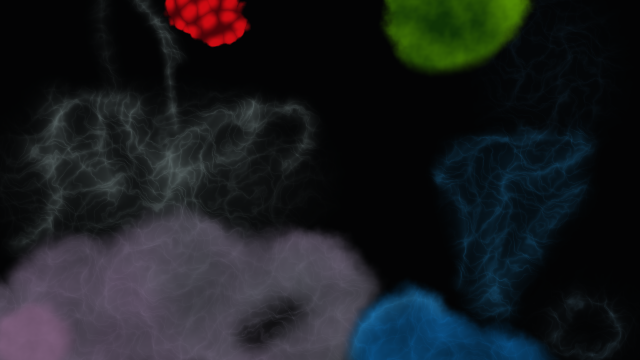
Write a Shadertoy shader that draws this background.

```glsl
// Coloured ink clouds drifting in dark water: pale violet, blue, red and green.

const mat2 TURN = mat2(.8, .6, -.6, .8);

vec2 hash2(vec2 p) {
  return fract(sin(vec2(dot(p, vec2(127.1, 311.7)), dot(p, vec2(269.5, 183.3)))) * 43758.5);
}

// Distance to the nearest scattered cell centre
float cellular(vec2 p) {
  float nearest = 1.5;
  for (int i = 0; i < 9; i++) {
    vec2 o = vec2(i % 3 - 1, i / 3 - 1);
    nearest = min(nearest, length(o + hash2(floor(p) + o) - fract(p)));
  }
  return nearest;
}

// Layered sines, about -1 to 1
float billow(vec2 p) {
  float sum = 0., amp = .55;
  for (int i = 0; i < 5; i++) {
    sum += amp * sin(p.x + sin(p.y * 1.1)) * cos(p.y - sin(p.x * .7));
    p = TURN * p * 1.9 + 1.7;
    amp *= .55;
  }
  return sum;
}

// Thin folded threads, 0 to 1
float threads(vec2 p) {
  float sum = 0., amp = .55;
  for (int i = 0; i < 4; i++) {
    p = TURN * p * 1.5 + 2.3;
    sum += amp * pow(1. - abs(sin(p.x + 1.7 * sin(p.y * .6 + float(i)))), 4.);
    amp *= .8;
  }
  return min(sum, 1.);
}

float join(float a, float b) {
  const float k = .08;
  float h = max(k - abs(a - b), 0.) / k;
  return min(a, b) - h * h * k * .25;
}

float disc(vec2 p, float x, float y, float r) { return length(p - vec2(x, y)) - r; }

float oval(vec2 p, vec2 centre, vec2 radii) {
  return (length((p - centre) / radii) - 1.) * min(radii.x, radii.y);
}

float segment(vec2 p, vec2 a, vec2 b) {
  vec2 ab = b - a;
  return length(p - a - ab * clamp(dot(p - a, ab) / dot(ab, ab), 0., 1.));
}

float cover(float d, float soft) { return 1. - smoothstep(-soft, soft, d); }

// Curved ribbon from ab.xy past ab.zw to c.xy, of width c.z
float ribbon(vec2 p, vec4 ab, vec3 c) {
  float d = 9.;
  vec2 last = ab.xy;
  for (int i = 1; i <= 9; i++) {
    float t = float(i) / 9.;
    vec2 next = mix(mix(ab.xy, ab.zw, t), mix(ab.zw, c.xy, t), t);
    d = min(d, segment(p, last, next));
    last = next;
  }
  d /= c.z;
  return .55 * exp(-d * d) + .45 * exp(-d * 4.);
}

float paleWisps(vec2 p) {
  return ribbon(p, vec4(.14, .54, .15, .76), vec3(.29, .72, .025))
    + ribbon(p, vec4(.15, .70, .17, .55), vec3(.30, .48, .045))
    + ribbon(p, vec4(.31, .48, .20, .76), vec3(.38, .69, .03))
    + ribbon(p, vec4(.38, .69, .32, .60), vec3(.50, .53, .035))
    + ribbon(p, vec4(.42, .46, .53, .70), vec3(.69, .69, .035))
    + ribbon(p, vec4(.69, .69, .76, .60), vec3(.50, .51, .035))
    + ribbon(p, vec4(.69, .70, .96, .72), vec3(.79, .54, .025))
    + ribbon(p, vec4(.49, .54, .53, .42), vec3(.42, .33, .07))
    + ribbon(p, vec4(.09, .59, .25, .45), vec3(.06, .32, .03))
    + ribbon(p, vec4(.37, 1.02, .46, .93), vec3(.488, .84, .022))
    + ribbon(p, vec4(.43, .95, .48, .80), vec3(.485, .64, .013))
    + .35 * ribbon(p, vec4(.27, 1.02, .28, .86), vec3(.33, .72, .025));
}

float bluePlume(vec2 p) {
  return ribbon(p, vec4(1.22, .50, 1.27, .67), vec3(1.61, .61, .02))
    + ribbon(p, vec4(1.61, .62, 1.64, .56), vec3(1.48, .50, .028))
    + ribbon(p, vec4(1.60, .47, 1.52, .36), vec3(1.36, .16, .035))
    + ribbon(p, vec4(1.22, .52, 1.32, .42), vec3(1.28, .22, .018))
    + ribbon(p, vec4(1.45, .57, 1.30, .36), vec3(1.40, .13, .035));
}

void mainImage(out vec4 fragColor, in vec2 fragCoord) {
  vec2 p = fragCoord / iResolution.y;
  float n = billow(p * 13.), fine = billow(p * 31. + 4.);
  vec2 q = p + .014 * vec2(n, fine);
  float thread = threads(q * 17. + n * .6);

  // Pale wisps over dark water
  float veil = cover(oval(q, vec2(.43, .5), vec2(.38, .21)), .1);
  float pale = paleWisps(q) * (.28 + .6 * thread) + veil * (.12 + .28 * thread);
  vec3 col = mix(vec3(.01, .012, .015), vec3(.36, .41, .41), 1. - exp(-pale * 1.15));

  // Blue plume, faint upper veil and side curl
  float plume = cover(abs(q.x - 1.34 - q.y / 6.) - mix(.05, .19, smoothstep(.12, .55, p.y)), .05);
  plume *= smoothstep(.08, .18, p.y) * cover(p.y - .6, .04);
  float blue = bluePlume(q) * (.25 + .65 * thread) + plume * (.15 + .4 * thread);
  col = mix(col, vec3(.08, .3, .44), 1. - exp(-blue));
  float upper = cover(oval(q, vec2(1.53, .8), vec2(.16, .2)), .09);
  col += vec3(.025, .055, .075) * upper * (.2 + thread);
  float curl = abs(oval(q, vec2(1.63, .09), vec2(.085, .07)));
  col += vec3(.09, .13, .15) * exp(-curl * 45.) * (.3 + thread);

  // Violet cloud bank
  float bank = join(disc(q, .85, .18, .18), disc(q, .51, .19, .22));
  bank = join(bank, join(disc(q, .21, .12, .21), disc(q, .76, .03, .2)));
  bank = min(bank, disc(q, .03, .04, .17)) + .018 * n;
  vec3 violet = mix(vec3(.3, .31, .34), vec3(.39, .32, .42), .5 + .5 * billow(p * 5.));
  violet *= .94 + .18 * n + .15 * thread;
  float gap = segment(q, vec2(.7, .07), vec2(.8, .13)) / .045;
  violet *= 1. - .75 * exp(-gap * gap) * (1. - .5 * thread);
  col = mix(col, violet, .93 * cover(bank, .035));
  vec3 pink = vec3(.49, .36, .48) * (.95 + .15 * n);
  col = mix(col, pink, .75 * cover(disc(q, .09, .05, .1), .025));

  // Blue pool with a lit fold
  float pool = join(disc(q, 1.14, .03, .165), oval(q, vec2(1.31, 0), vec2(.22, .085)));
  vec3 poolColor = vec3(.03, .25, .42) * (.9 + .35 * n + .25 * thread);
  poolColor += vec3(.07, .13, .15) * ribbon(q, vec4(.97, .01, 1.06, .22), vec3(1.23, .15, .03));
  col = mix(col, poolColor, .94 * cover(pool + .012 * n, .025));

  // Red puffs
  float puff = cellular(p * 26. + .5 * n);
  float red = min(disc(q, .525, .985, .068), disc(q, .61, .945, .075));
  vec3 redColor = mix(vec3(.8, .04, .07), vec3(.3, .01, .03), smoothstep(.15, .85, puff));
  col = mix(col, redColor, cover(red + .022 * (puff - .45), .006));

  // Green cloud
  float green = join(disc(q, 1.2, .9, .095), disc(q, 1.3, .935, .105));
  green = join(green, join(disc(q, 1.39, 1.01, .085), disc(q, 1.15, .99, .065)));
  float lit = clamp(.45 + .6 * n + 1.8 * (p.x - 1.26), 0., 1.);
  vec3 greenColor = mix(vec3(.06, .2, .02), vec3(.3, .52, .01), lit);
  col = mix(col, greenColor, cover(green + .018 * fine, .022));

  fragColor = vec4(col, 1);
}
```
